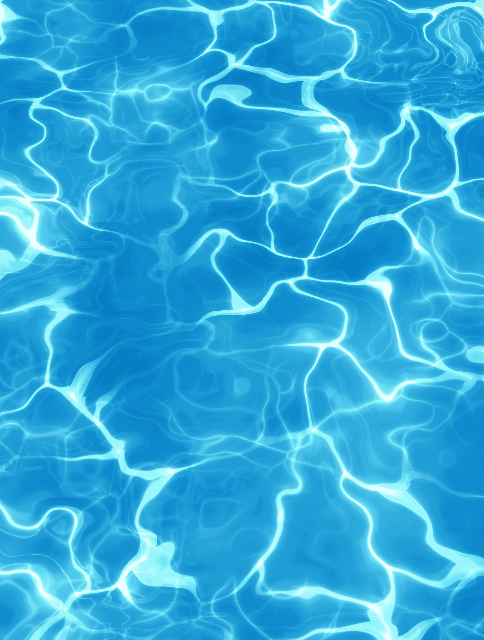
This texture is drawn by a Shadertoy shader. Its source:

```glsl
// Sunlit pool water: a net of bright caustic lines over rippled blue.
// Warped Voronoi borders give the net; their width swells into pale folds
// and knots, while fainter nets and ridged noise add veils and filaments.

const vec3 SHADE = vec3(0.03, 0.49, 0.76);
const vec3 DEEP  = vec3(0.06, 0.55, 0.805);
const vec3 BLUE  = vec3(0.12, 0.62, 0.84);
const vec3 AZURE = vec3(0.19, 0.68, 0.87);
const vec3 SKY   = vec3(0.31, 0.78, 0.93);
const vec3 AQUA  = vec3(0.43, 0.89, 0.96);
const vec3 FOAM  = vec3(0.60, 0.97, 0.99);
const vec3 GLINT = vec3(0.92, 1.00, 1.00);

const float NEAR_CELLS = 6.6;   // cells per canvas height at the bottom
const float FAR_CELLS  = 9.2;   // and at the top
const float STRETCH    = 0.88;  // below 1 widens the cells sideways
const float LINE_WIDTH = 0.014;
const float FOLD_WIDTH = 0.10;
const float EDGE_SOFT  = 0.012;
const float BASE_LIGHT = 0.05;
const float BROAD_GAIN = 1.0;   // slow swells of light and shade
const float FAINT_GAIN = 0.38;  // crossing net
const float GRAIN_GAIN = 0.10;  // fine ripple texture

vec2 hash2(vec2 p) {
    vec3 q = fract(p.xyx * vec3(0.1031, 0.1030, 0.0973));
    q += dot(q, q.yzx + 33.33);
    return fract((q.xx + q.yz) * q.zy);
}

float noise(vec2 p) {
    vec2 i = floor(p), f = fract(p);
    f = f * f * f * (f * (f * 6.0 - 15.0) + 10.0);
    float low  = mix(hash2(i).x, hash2(i + vec2(1, 0)).x, f.x);
    float high = mix(hash2(i + vec2(0, 1)).x, hash2(i + vec2(1, 1)).x, f.x);
    return mix(low, high, f.y);
}

float fbm(vec2 p) {
    float sum = 0.0, amp = 0.5;
    for (int i = 0; i < 4; i++) {
        sum += amp * noise(p);
        p = mat2(1.6, 1.2, -1.2, 1.6) * p + 7.3;
        amp *= 0.5;
    }
    return sum / 0.9375;
}

vec2 warp(vec2 p, float amount) {
    vec2 slow = vec2(noise(p * 1.1 + 3.7), noise(p * 1.1 + 41.2)) - 0.5;
    vec2 quick = vec2(noise(p * 2.9 + 19.1), noise(p * 2.9 + 67.8)) - 0.5;
    return p + amount * (slow + 0.34 * quick);
}

// x: distance to the border, y: gap of two nearest seeds, z: gap to the third
vec3 cellNet(vec2 p) {
    vec2 cell = floor(p), first = vec2(9.0), second = vec2(9.0);
    vec3 d = vec3(9.0);
    for (int y = -2; y <= 2; y++)
    for (int x = -2; x <= 2; x++) {
        vec2 id = cell + vec2(x, y);
        vec2 seed = id + 0.06 + 0.88 * hash2(id) - p;
        float r = length(seed);
        if (r < d.x) {
            d = vec3(r, d.xy);
            second = first;
            first = seed;
        } else if (r < d.y) {
            d = vec3(d.x, r, d.y);
            second = seed;
        } else {
            d.z = min(d.z, r);
        }
    }
    float border = (d.y * d.y - d.x * d.x) / (2.0 * length(second - first));
    return vec3(border, d.y - d.x, d.z - d.x);
}

// Main net: thin lines that open into translucent folds with bright rims
float caustics(vec2 p, float soft) {
    vec3 net = cellNet(warp(p, 0.95));
    float knot = exp(-7.0 * net.z);
    float power = mix(0.25, 1.1, smoothstep(0.22, 0.62, noise(p * 0.9 + 29.0)));
    float swell = smoothstep(0.55, 0.95, noise(p * 1.3 + 11.0)) * power * power;
    float width = LINE_WIDTH + FOLD_WIDTH * swell + 0.09 * knot * noise(p * 1.7 + 5.0);
    float body = 1.0 - smoothstep(width - soft, width + soft, net.x);
    float rim = exp(-abs(net.x - width) / (soft + 0.003));
    float halo = 0.42 * exp(-6.5 * net.y);
    return power * (0.50 * body + 0.27 * rim + halo + 0.70 * knot * knot);
}

float veil(vec2 p, float sharpness) {
    return pow(1.0 - abs(2.0 * noise(p) - 1.0), sharpness);
}

vec3 waterColor(float t) {
    vec3 c = mix(SHADE, DEEP, smoothstep(-0.24, 0.04, t));
    c = mix(c, BLUE, smoothstep(0.04, 0.22, t));
    c = mix(c, AZURE, smoothstep(0.22, 0.40, t));
    c = mix(c, SKY, smoothstep(0.38, 0.58, t));
    c = mix(c, AQUA, smoothstep(0.58, 0.80, t));
    c = mix(c, FOAM, smoothstep(0.80, 1.02, t));
    return mix(c, GLINT, smoothstep(1.12, 1.60, t));
}

void mainImage(out vec4 fragColor, in vec2 fragCoord) {
    vec2 uv = fragCoord / iResolution.y;
    float scale = mix(NEAR_CELLS, FAR_CELLS, uv.y);
    vec2 p = (uv - vec2(0.38, 0.0)) * scale * vec2(STRETCH, 1.0) + 20.0;
    float soft = max(EDGE_SOFT, 0.85 * scale / iResolution.y);

    // Broad tone of the water, then the main net
    float light = BASE_LIGHT + BROAD_GAIN * (fbm(p * 0.8) - 0.5);
    light += caustics(p, soft);

    // Fainter crossing net with soft glow, present only in patches
    vec3 faint = cellNet(warp(p * 1.2 + 50.0, 1.3));
    float patches = smoothstep(0.30, 0.75, noise(p * 0.8 + 83.0));
    light += patches * FAINT_GAIN * exp(-faint.x / 0.035);
    light += patches * 0.24 * exp(-4.0 * faint.y);

    // Fine filaments, strongest in the choppy corners
    float chop = exp(-7.0 * length(uv - vec2(0.70, 0.92)))
               + 0.9 * exp(-6.0 * length(uv - vec2(0.08, 0.10)))
               + 0.6 * exp(-8.0 * length(uv - vec2(0.05, 0.66)));
    vec2 q = warp(p, 1.6);
    light += (0.12 + 0.40 * chop) * veil(q * 2.1, 6.0);
    light += 0.65 * chop * veil(warp(q * 2.0, 1.2) * 1.8, 8.0);

    // Small ripples drawn out sideways
    light += GRAIN_GAIN * (fbm(q * vec2(7.0, 11.0)) - 0.5);

    fragColor = vec4(waterColor(light), 1.0);
}
```
